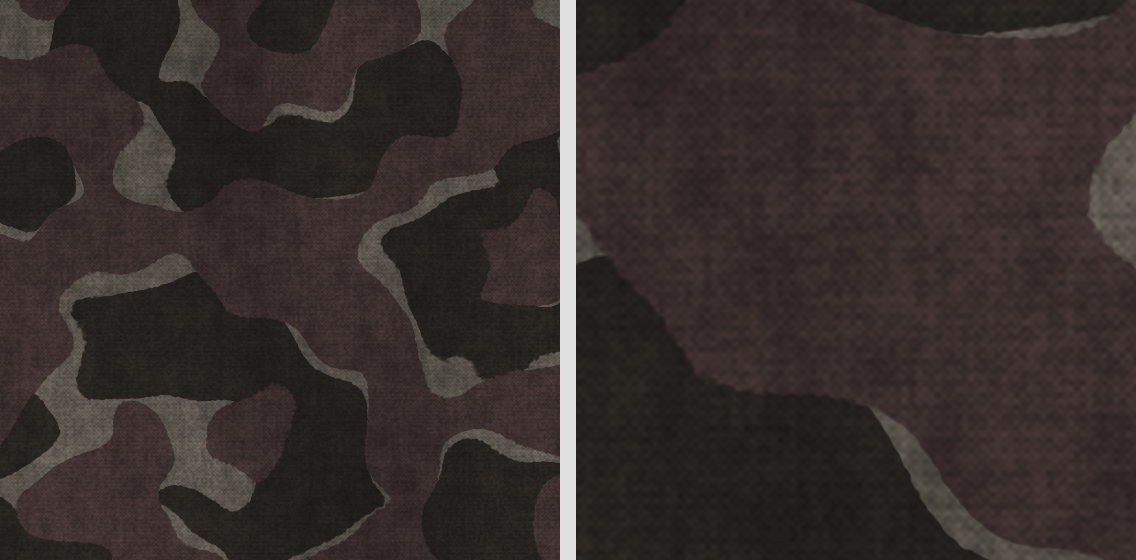
Left: the whole. Right: its middle third, enlarged.
This pattern is drawn by a WebGL 1 fragment shader. Its source:

```glsl
precision highp float;
// Worn woven camouflage cloth: brown limbs and grey slivers over near-black, with soft folds.

uniform vec2 u_resolution;

const vec3 DARK  = vec3(0.142, 0.128, 0.114);
const vec3 BROWN = vec3(0.230, 0.181, 0.176);
const vec3 GREY  = vec3(0.338, 0.312, 0.288);

const float BROWN_LEVEL = 0.12;   // higher leaves less brown
const float DARK_LEVEL  = 0.03;   // higher leaves more grey
const float RIM_PULL    = 0.85;   // how strongly grey hugs the brown limbs
const float EDGE        = 0.0016; // half width of a patch border
const float FRAY        = 0.0035; // thread-sized roughness of the borders
const float WARP        = 0.016;  // bending of the patch outlines
const float THREADS     = 150.0;  // weave periods across the canvas
const float WEAVE_GAIN  = 0.055;
const float GRAIN_GAIN  = 0.26;
const float SLUB_GAIN   = 0.10;
const float FOLD_GAIN   = 0.060;
const float MOTTLE_GAIN = 0.035;

const float TAU = 6.2831853;
const int WAVE_COUNT = 14;

float hash(vec2 cell) {
  vec3 q = fract(vec3(cell.xyx) * 0.1031);
  q += dot(q, q.yzx + 33.33);
  return fract((q.x + q.y) * q.z);
}

// Smooth value noise, 0 to 1
float grain(vec2 p) {
  vec2 cell = floor(p);
  vec2 f = fract(p);
  f = f * f * (3.0 - 2.0 * f);
  float low  = mix(hash(cell), hash(cell + vec2(1.0, 0.0)), f.x);
  float high = mix(hash(cell + vec2(0.0, 1.0)), hash(cell + vec2(1.0, 1.0)), f.x);
  return mix(low, high, f.y);
}

// Layered sines in many directions: value (unit variance) in x, gradient in yz
vec3 waves(vec2 p, float slowest, float fastest, float seed) {
  vec3 sum = vec3(0.0);
  for (int i = 0; i < WAVE_COUNT; i++) {
    float n = float(i);
    float angle = n * 2.39996 + seed;
    float frequency = TAU * mix(slowest, fastest, fract(n * 0.618 + seed * 0.37));
    vec2 k = frequency * vec2(cos(angle), sin(angle));
    float phase = dot(k, p) + TAU * hash(vec2(n + 3.0, seed * 17.0));
    sum += vec3(sin(phase), k * cos(phase));
  }
  return sum / sqrt(0.5 * float(WAVE_COUNT));
}

// Coverage of the region where the field is positive, with an even border width
float coverage(vec3 field) {
  float distanceIn = field.x / max(length(field.yz), 4.0);
  return smoothstep(-EDGE, EDGE, distanceIn);
}

void main() {
  vec2 uv = gl_FragCoord.xy / min(u_resolution.x, u_resolution.y);

  // Bent outlines, frayed at thread scale
  vec2 bend = vec2(waves(uv, 3.0, 7.0, 1.7).x, waves(uv, 3.0, 7.0, 4.9).x);
  vec2 fray = vec2(grain(uv * THREADS * 1.3), grain(uv * THREADS * 1.3 + 71.0)) - 0.5;
  vec2 p = uv + WARP * bend + FRAY * fray;

  // Patches: grey is what lies between the brown and dark fields
  vec3 limbs = waves(p, 1.8, 4.8, 2.3);
  vec3 depths = waves(p, 1.6, 4.2, 7.1) - RIM_PULL * limbs;
  limbs.x -= BROWN_LEVEL;
  depths.x -= DARK_LEVEL;
  vec3 color = mix(GREY, DARK, coverage(depths));
  color = mix(color, BROWN, coverage(limbs));

  // Soft upright folds and blotchy wear
  float folds = waves(uv * vec2(1.0, 0.25), 1.2, 4.0, 5.6).x;
  float mottle = waves(uv, 7.0, 22.0, 3.4).x;
  float light = 1.0 + FOLD_GAIN * folds + MOTTLE_GAIN * mottle;

  // Crossed threads, uneven yarn and fine grain
  vec2 thread = sin(TAU * THREADS * uv);
  float weave = thread.x * thread.y + 0.5 * thread.y;
  float slub = grain(uv * vec2(THREADS * 1.2, 14.0)) + grain(uv * vec2(14.0, THREADS * 1.2)) - 1.0;
  float fibre = grain(uv * THREADS * 1.7 + 19.0) - 0.5;
  light *= 1.0 + WEAVE_GAIN * weave + SLUB_GAIN * slub + GRAIN_GAIN * fibre;

  gl_FragColor = vec4(color * light, 1.0);
}
```
